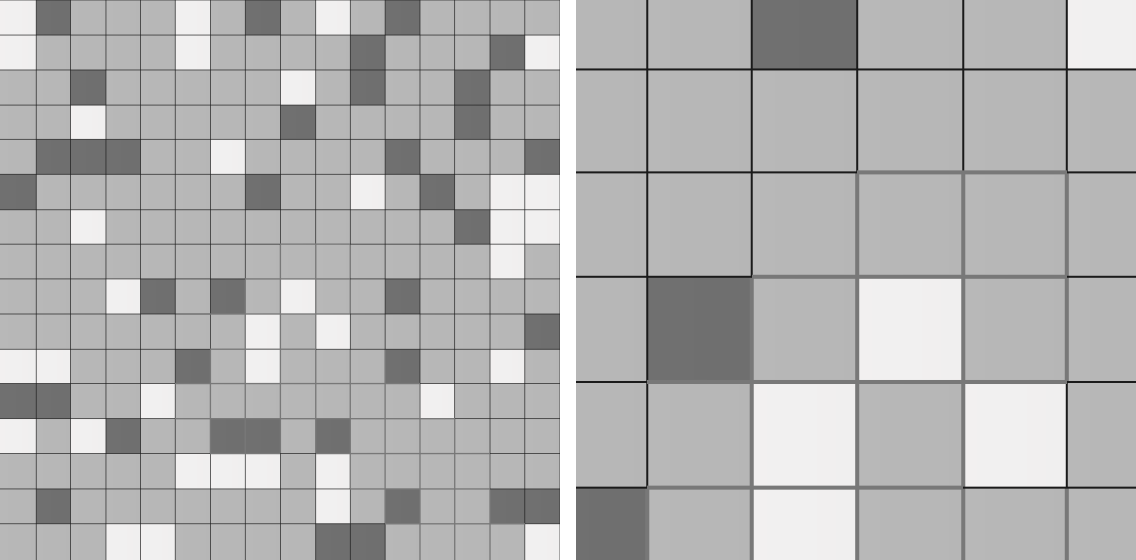
Left: the whole. Right: its middle third, enlarged.
Give the GLSL for this pattern, as a Shadertoy shader.

```glsl
// Square grid of grey tiles, some dark or white, with thin dark seams and a patch of wider pale seams.

const float TILES = 16.0;
const float DARK_SHARE = 0.18;
const float WHITE_SHARE = 0.13;

const vec3 MID_GREY = vec3(0.718);
const vec3 DARK_GREY = vec3(0.437);
const vec3 OFF_WHITE = vec3(0.945, 0.940, 0.940);
const vec3 DARK_SEAM = vec3(0.10);
const vec3 PALE_SEAM = vec3(0.47);

const float DARK_WIDTH = 0.0012;
const float PALE_WIDTH = 0.0024;

float hash(vec2 p) {
    vec3 q = fract(vec3(p.xyx) * 0.1031);
    q += dot(q, q.yzx + 33.33);
    return fract((q.x + q.y) * q.z);
}

// Seam positions: even spacing, a slight drift and a small jitter per line
vec2 seamPosition(vec2 index) {
    vec2 jitter = vec2(hash(vec2(index.x, 3.7)), hash(vec2(index.y, 9.2))) - 0.5;
    vec2 drift = vec2(0.0015, 0.0030) * (1.0 - index / TILES);
    vec2 inner = step(0.5, index) * step(index, vec2(TILES - 0.5));
    return index / TILES + inner * (drift + 0.0016 * jitter);
}

// Flat tile colour, chosen at random per cell
vec3 tileColor(vec2 cell) {
    cell = clamp(cell, 0.0, TILES - 1.0);
    float pick = hash(cell + vec2(17.0, 41.0));
    if (pick < DARK_SHARE) return DARK_GREY;
    if (pick < DARK_SHARE + WHITE_SHARE) return OFF_WHITE;
    return MID_GREY;
}

float segmentDistance(vec2 p, vec2 a, vec2 b) {
    vec2 ab = b - a;
    float t = clamp(dot(p - a, ab) / dot(ab, ab), 0.0, 1.0);
    return length(p - a - ab * t);
}

// True where the seam is pale and wide
bool inPalePatch(vec2 p) {
    float upper = segmentDistance(p, vec2(0.54, 0.49), vec2(0.42, 0.27));
    float lower = segmentDistance(p, vec2(0.62, 0.27), vec2(0.83, 0.06));
    return min(upper, lower) < 0.10;
}

// Share of a pixel covered by a line of the given width
float lineCoverage(float d, float width, float pixel) {
    float high = min(d + 0.5 * pixel, 0.5 * width);
    float low = max(d - 0.5 * pixel, -0.5 * width);
    return clamp((high - low) / pixel, 0.0, 1.0);
}

// Each stretch of seam takes its style from its midpoint
vec3 drawSeam(vec3 base, float d, vec2 midpoint, float pixel) {
    bool pale = inPalePatch(midpoint);
    float width = pale ? PALE_WIDTH : DARK_WIDTH;
    vec3 ink = pale ? PALE_SEAM : DARK_SEAM;
    return mix(base, ink, lineCoverage(d, width, pixel));
}

void mainImage(out vec4 fragColor, in vec2 fragCoord) {
    vec2 uv = fragCoord / iResolution.xy;
    float pixel = 1.0 / min(iResolution.x, iResolution.y);

    // Nearest seam on each axis and the cell beside it
    vec2 seam = floor(uv * TILES + 0.5);
    vec2 d = uv - seamPosition(seam);
    vec2 cell = seam - 1.0 + step(0.0, d);

    // Blend the four tiles that meet here, so their edges are smooth
    vec2 side = clamp(d / pixel + 0.5, 0.0, 1.0);
    vec3 below = mix(tileColor(seam - 1.0), tileColor(seam - vec2(0.0, 1.0)), side.x);
    vec3 above = mix(tileColor(seam - vec2(1.0, 0.0)), tileColor(seam), side.x);
    vec3 color = mix(below, above, side.y);

    // Faint shading across each tile
    vec2 local = uv * TILES - cell;
    color += 0.006 * (0.5 - local.x);

    // Seams, left out along the left and bottom borders
    if (seam.x > 0.5) color = drawSeam(color, d.x, vec2(seam.x, cell.y + 0.5) / TILES, pixel);
    if (seam.y > 0.5) color = drawSeam(color, d.y, vec2(cell.x + 0.5, seam.y) / TILES, pixel);

    fragColor = vec4(color, 1.0);
}
```
